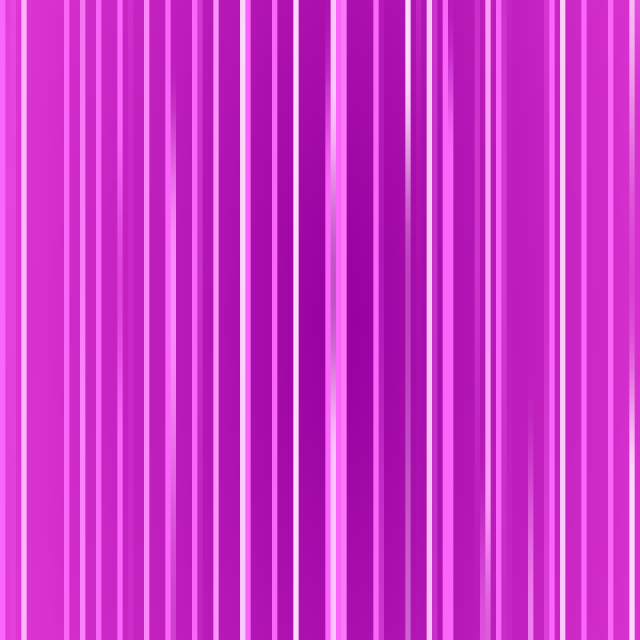
Give the GLSL for this pattern, as a WebGL 2 fragment shader.

```glsl
#version 300 es
precision highp float;

uniform vec2 u_resolution;
out vec4 outColor;

const float COLUMNS = 120.0;
const float BAND = 7.0; // columns per band, each band holds two stripes

const vec3 CORE = vec3(0.585, 0.0, 0.62);
const vec3 RIM = vec3(0.87, 0.21, 0.83);
const vec3 MAGENTA = vec3(0.985, 0.40, 0.98);
const vec3 PALE = vec3(1.0, 0.85, 0.995);

float hash(vec2 p) {
    return fract(sin(dot(p, vec2(127.1, 311.7))) * 43758.5453);
}

// Smooth noise along y, independent for each lane
float laneNoise(float lane, float y) {
    float i = floor(y);
    float f = smoothstep(0.0, 1.0, fract(y));
    return mix(hash(vec2(lane, i)), hash(vec2(lane, i + 1.0)), f);
}

// Dark centre brightening mostly towards the sides
vec3 backdrop(vec2 p) {
    float d = length((p - vec2(0.53, 0.5)) * vec2(1.9, 0.6));
    return mix(CORE, RIM, min(d, 1.0));
}

// 1 for the band's magenta stripe, 2 for its paler stripe, else 0
float stripeKind(float column) {
    float band = floor(column / BAND);
    float slot = column - band * BAND;
    float first = floor(hash(vec2(band, 3.0)) * BAND);
    float skip = 1.0 + floor(hash(vec2(band, 8.0)) * (BAND - 1.0));
    float second = mod(first + skip, BAND);
    if (abs(slot - first) < 0.5) return 1.0;
    return abs(slot - second) < 0.5 ? 2.0 : 0.0;
}

// Some stripes dissolve slowly along their length
float stripeStrength(float column, float y) {
    float fades = step(0.72, hash(vec2(column, 21.0)));
    float fade = smoothstep(0.2, 0.65, laneNoise(column + 40.0, y * 1.8));
    return mix(1.0, fade, fades);
}

vec3 columnColor(float column, float y) {
    vec3 base = backdrop(vec2((column + 0.5) / COLUMNS, y));
    float kind = stripeKind(column);

    // Faint streaks between the bright stripes
    if (kind < 0.5) {
        float faint = step(0.84, hash(vec2(column, 33.0)));
        return mix(base, MAGENTA, 0.45 * faint * laneNoise(column, y * 1.5));
    }

    float paleness = kind > 1.5 ? hash(vec2(column, 55.0)) : 0.0;
    paleness *= 0.85 + 0.3 * laneNoise(column + 80.0, y * 1.5);
    vec3 stripe = mix(MAGENTA, PALE, min(paleness, 1.0));
    return mix(base, stripe, stripeStrength(column, y));
}

void main() {
    vec2 uv = gl_FragCoord.xy / u_resolution;
    float y = (floor(uv.y * COLUMNS) + 0.5) / COLUMNS;

    // Blend neighbouring columns across one pixel at their shared edge
    float x = uv.x * COLUMNS;
    float edge = floor(x + 0.5);
    float pixel = COLUMNS / u_resolution.x;
    float blend = clamp((x - edge) / pixel + 0.5, 0.0, 1.0);
    vec3 color = mix(columnColor(edge - 1.0, y), columnColor(edge, y), blend);

    outColor = vec4(color, 1.0);
}
```
